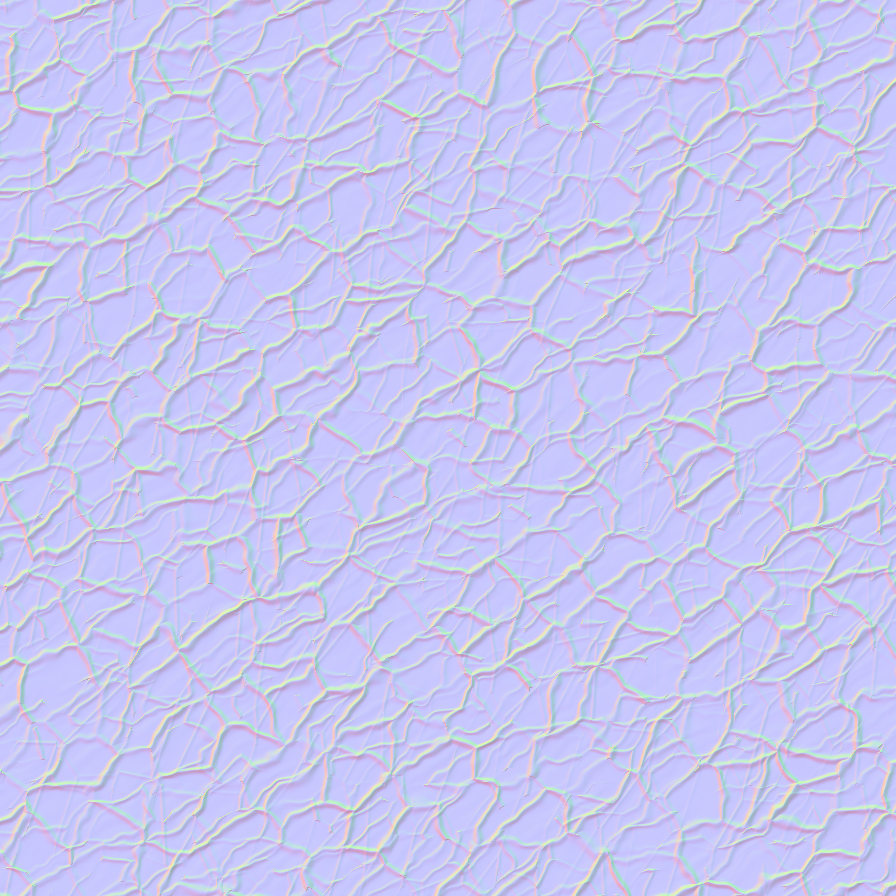
Reproduce this texture map procedurally as a Shadertoy shader.

```glsl
// Tangent-space normal map of creased hide: raised veins outline stretched cells.
// Three layers of cell borders plus faint streaks make a height field, whose
// slope is taken by differences and encoded as a pastel normal colour.

const vec3  FLAT_COLOR   = vec3(0.78, 0.78, 0.998);
const float RISE_TINT    = 0.24;   // red/green gain on the lit side
const float FALL_TINT    = 0.23;   // red/green loss on the shaded side
const float STEEP_DARKEN = 0.36;   // blue loss on steep ground

const float GRAIN_ANGLE  = 0.70;   // main direction of the veins
const vec2  VEIN_DENSITY = vec2(15.5, 21.5);
const float VEIN_WIDTH   = 0.0035;
const float VEIN_HEIGHT  = 0.0047;

const vec2  FOLD_DENSITY = vec2(17.0, 34.0);
const float FOLD_WIDTH   = 0.0025;
const float FOLD_HEIGHT  = 0.0019;

const float HAIR_ANGLE   = 1.25;   // thin steep lines crossing the grain
const vec2  HAIR_DENSITY = vec2(10.0, 27.0);
const float HAIR_WIDTH   = 0.0019;
const float HAIR_HEIGHT  = 0.0009;

const vec2  STREAK_DENSITY = vec2(28.0, 120.0);
const float STREAK_HEIGHT  = 0.0007;

const vec2  SHADE_DIR = vec2(0.6, -0.8); // side on which ridges fall off gently
const float ASYMMETRY = 0.25;

vec2 hash22(vec2 p)
{
    vec3 h = fract(p.xyx * vec3(0.1031, 0.1030, 0.0973));
    h += dot(h, h.yzx + 33.33);
    return fract((h.xx + h.yz) * h.zy);
}

// Smooth value noise with two independent channels, 0 to 1
vec2 noise2(vec2 p)
{
    vec2 cell = floor(p), f = fract(p);
    f = f * f * (3.0 - 2.0 * f);
    vec2 low  = mix(hash22(cell), hash22(cell + vec2(1, 0)), f.x);
    vec2 high = mix(hash22(cell + vec2(0, 1)), hash22(cell + vec2(1, 1)), f.x);
    return mix(low, high, f.y);
}

// Matrix from canvas axes to axes along and across the grain
mat2 grainAxes(float angle)
{
    float c = cos(angle), s = sin(angle);
    return mat2(c, -s, s, c);
}

// Ridges on the borders of stretched cells; each border has its own strength,
// and borders with a hash below 'weakest' vanish
float ridges(vec2 p, float angle, vec2 density, float width, float weakest)
{
    mat2 axes = grainAxes(angle);
    vec2 q = axes * p * density + density;

    // Nearest site
    vec2 home = vec2(0.0), toHome = vec2(0.0);
    float nearest = 1e3;
    for (int j = -1; j <= 1; j++)
    for (int i = -1; i <= 1; i++) {
        vec2 cell = floor(q) + vec2(i, j);
        vec2 toSite = cell + hash22(cell) - q;
        float d2 = dot(toSite, toSite);
        if (d2 < nearest) { nearest = d2; home = cell; toHome = toSite; }
    }

    // Borders with the neighbours, measured in canvas units
    float height = 0.0;
    for (int j = -2; j <= 2; j++)
    for (int i = -2; i <= 2; i++) {
        if (i == 0 && j == 0) continue;
        vec2 cell = home + vec2(i, j);
        vec2 toSite = cell + hash22(cell) - q;
        vec2 normal = normalize(toSite - toHome + 1e-5);
        vec2 across = normal * density;
        float scale = length(across);
        float dist = dot(0.5 * (toHome + toSite), normal) / scale;
        if (dist > 4.0 * width) continue;

        vec2 facing = -(across / scale) * axes;
        float reach = dist / (width * (1.0 + ASYMMETRY * dot(facing, SHADE_DIR)));
        float strength = smoothstep(weakest, 1.0, hash22(home + cell + 7.0).x);
        strength *= mix(0.75, 1.0, abs(across.y) / scale);
        height = max(height, strength * exp(-reach * reach));
    }
    return height;
}

float surface(vec2 p)
{
    // Wobble the borders at two sizes
    vec2 warped = p + 0.016 * (noise2(p * 26.0) - 0.5)
                    + 0.006 * (noise2(p * 80.0 + 19.0) - 0.5);
    float fade = mix(0.65, 1.2, noise2(p * 22.0 + 5.0).x);

    float h = VEIN_HEIGHT * fade * ridges(warped, GRAIN_ANGLE, VEIN_DENSITY, VEIN_WIDTH, -0.4);
    h += FOLD_HEIGHT * ridges(warped + 3.0, GRAIN_ANGLE - 0.12, FOLD_DENSITY, FOLD_WIDTH, 0.2);
    h += HAIR_HEIGHT * ridges(p + 8.0, HAIR_ANGLE, HAIR_DENSITY, HAIR_WIDTH, 0.1);
    h += STREAK_HEIGHT * noise2(grainAxes(GRAIN_ANGLE) * warped * STREAK_DENSITY).x;
    return h;
}

void mainImage(out vec4 fragColor, in vec2 fragCoord)
{
    vec2 p = fragCoord / iResolution.y;

    // Slope over about one pixel, which also smooths the edges
    float span = max(0.001, 0.6 / iResolution.y);
    float h = surface(p);
    vec2 slope = vec2(surface(p + vec2(span, 0)) - h, h - surface(p + vec2(0, span))) / span;
    vec2 tilt = slope / sqrt(1.0 + dot(slope, slope));

    // Encode: red faces left, green faces up, blue drops on steep ground
    vec3 color = FLAT_COLOR;
    color.rg += RISE_TINT * max(tilt, 0.0) + FALL_TINT * min(tilt, 0.0);
    color.b -= STEEP_DARKEN * pow(length(tilt), 1.5);
    fragColor = vec4(color, 1.0);
}
```
